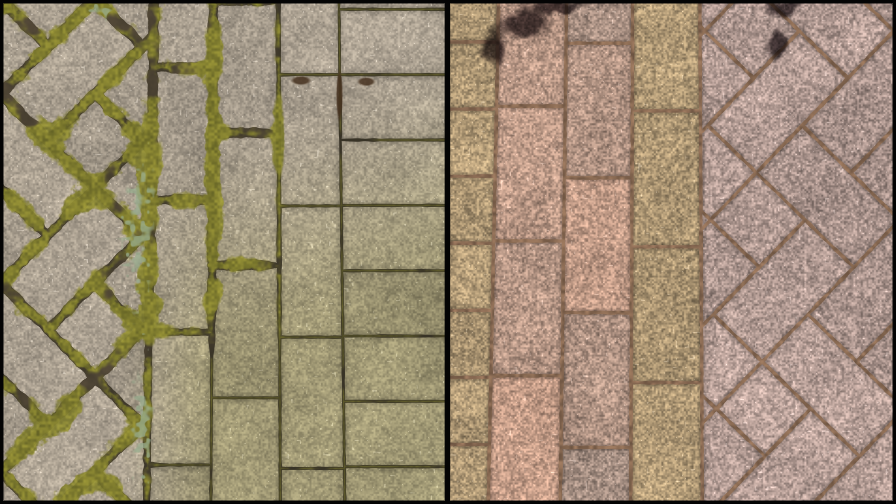
This texture is drawn by a Shadertoy shader. Its source:

```glsl
const vec2 CANVAS = vec2(768, 432);

float hash(vec2 p) {
    vec3 q = fract(p.xyx * 0.1031);
    q += dot(q, q.yzx + 33.33);
    return fract((q.x + q.y) * q.z);
}

float noise(vec2 p) {
    vec2 c = floor(p), f = p - c;
    f *= f * (3.0 - 2.0 * f);
    return mix(mix(hash(c), hash(c + vec2(1, 0)), f.x),
               mix(hash(c + vec2(0, 1)), hash(c + 1.0), f.x), f.y);
}

float fbm(vec2 p) {
    float sum = 0.0, weight = 0.53;
    for (int i = 0; i < 4; i++) {
        sum += weight * noise(p);
        p = p * 2.03 + 17.3;
        weight *= 0.5;
    }
    return sum;
}

// Soft spot: center in xy, radii in zw
float blob(vec2 p, vec4 spot) {
    vec2 q = (p - spot.xy) / spot.zw;
    return exp(-dot(q, q));
}

// Joint distance and brick id; course = left, right, length, offset
vec2 courseBrick(vec2 p, vec4 course) {
    float row = (p.y - course.w) / course.z, f = fract(row);
    float d = min(min(p.x - course.x, course.y - p.x), min(f, 1.0 - f) * course.z);
    return vec2(d, hash(vec2(floor(row) + 9.0, course.x)));
}

// Diagonal 2:1 bricks; falling ones near splitX are halved
vec2 herringbone(vec2 p, vec2 origin, float splitX) {
    const float diagonal = 81.0;
    vec2 q = p - origin;
    vec2 grid = vec2(q.x + q.y, q.x - q.y) / diagonal;
    vec2 cell = floor(grid), f = grid - cell;
    float k = mod(cell.x - cell.y, 4.0);
    bool falling = k < 1.5;
    float part = falling ? k : 3.0 - k;
    vec2 base = cell - (falling ? vec2(part, 0) : vec2(0, part));
    float along = part + (falling ? f.x : f.y), across = falling ? f.y : f.x;
    float d = min(min(along, 2.0 - along), min(across, 1.0 - across));
    float centerX = origin.x + (base.x + base.y + 1.5) * diagonal * 0.5;
    if (falling && abs(centerX - splitX) < 35.0) {
        d = min(d, abs(along - 1.0));
        base += 0.5 * step(1.0, along);
    }
    return vec2(d * diagonal * 0.707, hash(base * 2.0 + 71.0));
}

vec3 stone(vec3 color, vec2 p, float id, float contrast) {
    float grain = noise(p * 0.62) - 0.5 + 0.6 * (noise(p * 0.31 + 40.0) - 0.5);
    color *= 1.0 + contrast * grain + 0.22 * (fbm(p * 0.035) - 0.5) + 0.1 * (id - 0.5);
    return color + 0.16 * smoothstep(0.86, 1.0, noise(p * 0.4 + 90.0));
}

vec3 mossyPaving(vec2 p, float aa) {
    float slant = mix(0.014, -0.012, clamp((p.x - 129.0) / 164.0, 0.0, 1.0));
    float x = p.x + (p.y - 216.0) * slant;
    vec4 course = x < 182.0 ? vec4(129, 182, 113.5, 58) : x < 239.5 ? vec4(182, 239.5, 113.5, 0.5)
                : x < 293.0 ? vec4(239.5, 293, 112.5, 64) : vec4(293, 400, 56, 8);
    vec2 brick = courseBrick(vec2(x, p.y), course);
    if (x < 129.0) {
        brick = herringbone(p, vec2(-40, 121), 100.0);
        brick.x = min(brick.x, 129.0 - x);
    }
    float rough = fbm(p * 0.085);
    float upper = smoothstep(250.0, 215.0, p.x) * smoothstep(310.0, 265.0, p.y);
    float growth = max(smoothstep(142.0, 118.0, p.x), upper);

    // Stone, greener toward the lower right, and joints
    float olive = smoothstep(90.0, 330.0, p.y + 0.35 * (p.x - 200.0)) * smoothstep(90.0, 190.0, p.x);
    vec3 color = stone(mix(vec3(0.65, 0.61, 0.55), vec3(0.62, 0.59, 0.45), olive), p, brick.y, 0.26);
    color *= mix(0.87, 1.0, smoothstep(1.0, 7.0, brick.x));
    float width = 1.0 + growth * (1.2 + 4.5 * rough) + 0.6 * noise(p * 0.15);
    vec3 soil = mix(vec3(0.22, 0.2, 0.15), vec3(0.36, 0.31, 0.24), growth * rough);
    color = mix(soil, color, smoothstep(-aa, aa, brick.x - width));

    // Moss along the joints and in clumps
    float clump = blob(p, vec4(42, 118, 20, 15)) + blob(p, vec4(45, 368, 32, 24))
                + blob(p, vec4(122, 145, 13, 48)) + blob(p, vec4(75, 165, 22, 15))
                + blob(p, vec4(122, 268, 18, 26)) + blob(p, vec4(65, 416, 30, 13))
                + blob(p, vec4(183, 135, 7, 95)) + blob(p, vec4(239, 118, 7, 26));
    float reach = growth * (rough * 15.0 - 3.0) + clump * (4.0 + 9.0 * rough);
    float moss = smoothstep(-2.0, 2.0, reach - brick.x)
               * smoothstep(0.25, 0.43, fbm(p * 0.04 + 8.0) + 0.3 * clump);
    float lush = noise(p * 0.4) * 0.6 + rough * 0.4;
    color = mix(color, mix(vec3(0.36, 0.36, 0.13), vec3(0.67, 0.65, 0.23), lush), 0.92 * moss);

    // Pale lichen and dead leaves
    float lichen = blob(p, vec4(118, 190, 16, 75)) + blob(p, vec4(121, 365, 10, 65)) + blob(p, vec4(87, 9, 12, 9));
    lichen = smoothstep(0.72, 0.92, lichen * 0.5 + noise(p * 0.22) * 0.65);
    color = mix(color, vec3(0.6, 0.68, 0.56), 0.75 * lichen);
    float leaves = blob(p, vec4(258, 69, 9, 4)) + blob(p, vec4(314, 70, 8, 4)) + blob(p, vec4(291, 82, 3, 24));
    return mix(color, vec3(0.27, 0.19, 0.12), 0.85 * smoothstep(0.3, 0.7, leaves));
}

vec3 warmPaving(vec2 p, float aa) {
    float slant = mix(0.021, -0.005, clamp((p.x - 427.0) / 173.0, 0.0, 1.0));
    float x = p.x + (p.y - 216.0) * slant;
    vec4 course = x < 423.0 ? vec4(360, 423, 57.5, 36) : x < 483.0 ? vec4(423, 483, 115.5, 91)
                : x < 541.5 ? vec4(483, 541.5, 115.5, 37) : vec4(541.5, 601, 116.5, 95);
    vec2 brick = courseBrick(vec2(x, p.y), course);
    vec3 base = mix(vec3(0.67, 0.58, 0.53), vec3(0.74, 0.59, 0.51), brick.y);
    if (x < 423.0 || x > 541.5) base = vec3(0.69, 0.6, 0.46);
    if (x > 601.0) {
        base = vec3(0.69, 0.6, 0.57);
        brick = herringbone(p - vec2(0.03 * (p.y - 170.0), 0), vec2(568, 148), 628.0);
        brick.x = min(brick.x, x - 601.0);
    }
    vec3 color = stone(base, p, brick.y, 0.42) * mix(0.82, 1.0, smoothstep(1.5, 4.5, brick.x));
    float edge = brick.x - 1.5 + 0.8 * (noise(p * 0.2) - 0.5);
    color = mix(vec3(0.53, 0.41, 0.32) * (0.8 + 0.4 * noise(p * 0.3)), color, smoothstep(-aa, aa, edge));

    // Leaf shadows along the top
    vec2 s = p + 14.0 * (vec2(fbm(p * 0.07), fbm(p * 0.07 + 31.0)) - 0.5);
    float shade = blob(s, vec4(449, 20, 22, 11)) + blob(s, vec4(422, 42, 9, 16)) + blob(s, vec4(478, 6, 22, 6))
                + blob(s, vec4(664, 38, 8, 14)) + blob(s, vec4(672, 7, 14, 7));
    return color * mix(vec3(1), vec3(0.37, 0.34, 0.36), smoothstep(0.2, 0.8, shade));
}

void mainImage(out vec4 fragColor, in vec2 fragCoord) {
    vec2 p = fragCoord / iResolution.xy * CANVAS;
    p.y = CANVAS.y - p.y;
    float aa = CANVAS.x / iResolution.x * 0.6;
    vec3 color = p.x < 384.0 ? mossyPaving(p, aa) : warmPaving(p, aa);

    // Black frame and divider
    vec2 border = min(p, CANVAS - p) - 3.0;
    float inside = min(min(border.x, border.y), abs(p.x - 383.5) - 2.4);
    color = mix(vec3(0.015), color, smoothstep(-aa, aa, inside));
    fragColor = vec4(clamp(color, 0.0, 1.0), 1.0);
}
```
